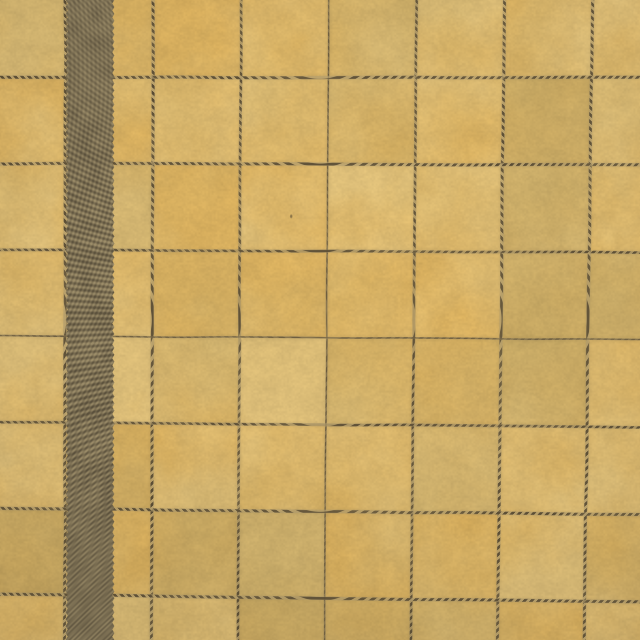
Give the GLSL for this texture, as a Shadertoy shader.

```glsl
const float TAU = 6.2831853;
const vec3 PALE = vec3(0.855, 0.735, 0.465);
const vec3 GOLD = vec3(0.835, 0.675, 0.360);
const vec3 OLIVE = vec3(0.755, 0.645, 0.385);
const vec3 JOINT_DARK = vec3(0.34, 0.29, 0.20);
const vec3 JOINT_LIGHT = vec3(0.69, 0.61, 0.43);
const vec3 BAND_DARK = vec3(0.36, 0.32, 0.24);
const vec3 BAND_LIGHT = vec3(0.61, 0.55, 0.41);

float hash(vec2 p) {
    vec3 q = fract(vec3(p.xyx) * 0.1031);
    q += dot(q, q.yzx + 33.33);
    return fract((q.x + q.y) * q.z);
}

float noise(vec2 p) {
    vec2 i = floor(p), f = fract(p);
    f = f * f * (3.0 - 2.0 * f);
    return mix(mix(hash(i), hash(i + vec2(1, 0)), f.x),
               mix(hash(i + vec2(0, 1)), hash(i + vec2(1, 1)), f.x), f.y);
}

float fbm(vec2 p) {
    float sum = 0.0, gain = 0.5;
    for (int i = 0; i < 5; i++) {
        sum += gain * noise(p);
        p = mat2(1.6, 1.2, -1.2, 1.6) * p + 7.3;
        gain *= 0.5;
    }
    return sum;
}

// Slightly skewed square grid, y measured downward
vec2 gridCoord(vec2 p) {
    return vec2((p.x - 0.2396 + 0.003 * p.y) / (0.1372 - 0.002 * p.y),
                (p.y - 0.121) / (0.1346 + 0.002 * p.x));
}

// Soft coverage of a shape with signed distance d
float cover(float d, float pixel) {
    return 1.0 - smoothstep(-pixel, pixel, d);
}

vec3 tileColor(vec2 p, vec2 id) {
    float tone = hash(id + 17.0);
    float cloud = fbm(p * 9.0 + id * 5.7);
    vec3 color = mix(PALE, GOLD, clamp(tone * 0.9 + (cloud - 0.48) * 1.6, 0.0, 1.0));
    float aged = smoothstep(0.55, 1.0, hash(id + 53.0));
    color = mix(color, OLIVE, clamp(aged * 0.65 + (fbm(p * 6.0 + 31.0) - 0.45) * 0.8, 0.0, 0.85));
    float grain = noise(p * vec2(170.0, 250.0)) + noise(p.yx * 340.0) - 1.0;
    return color * (1.0 + 0.035 * grain + 0.08 * (fbm(p * 38.0) - 0.48));
}

// Beaded joint: spacing stretches into long dashes near the middle
vec3 addJoint(vec3 color, float across, float along, float offCentre, float pixel) {
    float t = along - 0.5;
    float edgeMix = smoothstep(0.01, 0.20, abs(offCentre));
    float phase = 95.0 * sqrt(t * t + 0.008) + across * 80.0 + offCentre * 9.0;
    float bead = 0.5 + 0.5 * sin(TAU * phase);
    float halfWidth = mix(0.0011, 0.0022, edgeMix);
    float d = abs(across);
    float wear = 0.75 + 0.25 * noise(vec2(along * 14.0, offCentre * 40.0));
    color = mix(color, JOINT_LIGHT, 0.65 * cover(d - halfWidth * 1.25, pixel));
    float dash = mix(0.85, smoothstep(0.2, 0.75, bead), 0.3 + 0.7 * edgeMix);
    return mix(color, JOINT_DARK, wear * dash * cover(d - halfWidth, pixel));
}

// Woven band whose threads fan from level to diagonal
vec3 bandColor(vec2 p, float centreX) {
    float x = p.x - centreX, y = p.y - 0.5;
    float thread = sin(TAU * (115.0 * y + 230.0 * x * y));
    float cross = sin(TAU * (150.0 * x + 70.0 * y + 90.0 * y * y));
    float contrast = mix(1.0, 0.55, smoothstep(0.12, 0.45, abs(y)));
    float weave = 0.5 + contrast * (0.32 * thread + 0.18 * cross);
    weave += 0.25 * (noise(p * vec2(60.0, 45.0)) - 0.5);
    return mix(BAND_DARK, BAND_LIGHT, clamp(weave, 0.0, 1.0));
}

void mainImage(out vec4 fragColor, in vec2 fragCoord) {
    vec2 p = fragCoord / iResolution.xy;
    p.y = 1.0 - p.y;
    float pixel = 0.8 / iResolution.y;

    // Tiles
    vec2 grid = gridCoord(p);
    vec3 color = tileColor(p, floor(grid));

    // Joints, with a slight waver
    vec2 line = floor(grid + 0.5);
    vec2 pitch = vec2(0.1372 - 0.002 * p.y, 0.1346 + 0.002 * p.x);
    vec2 across = (grid - line) * pitch;
    across += 0.0016 * (vec2(noise(p.yx * 11.0), noise(p * 11.0 + 9.0)) - 0.5);
    vec2 offCentre = vec2(line.x - 2.0, line.y - 3.0) * 0.136;
    float shade = cover(min(abs(across.x), abs(across.y)) - 0.004, 0.004);
    color *= 1.0 - 0.05 * shade;
    color = addJoint(color, across.x, p.y, offCentre.x, pixel);
    color = addJoint(color, across.y, p.x, offCentre.y, pixel);

    // Band with toothed edges
    float bandX = 0.1406;
    float tooth = abs(fract(p.y * 92.0) - 0.5) - 0.25;
    float bandDist = abs(p.x - bandX) - 0.0365 - 0.006 * tooth;
    color = mix(color, bandColor(p, bandX), cover(bandDist, pixel));

    // Small blemish and soft overall light
    float speck = cover(length((p - vec2(0.455, 0.338)) * vec2(1.0, 0.7)) - 0.0018, pixel);
    color = mix(color, JOINT_DARK, 0.6 * speck);
    color *= 1.02 - 0.12 * dot(p - vec2(0.53, 0.34), p - vec2(0.53, 0.34));
    fragColor = vec4(color, 1.0);
}
```
